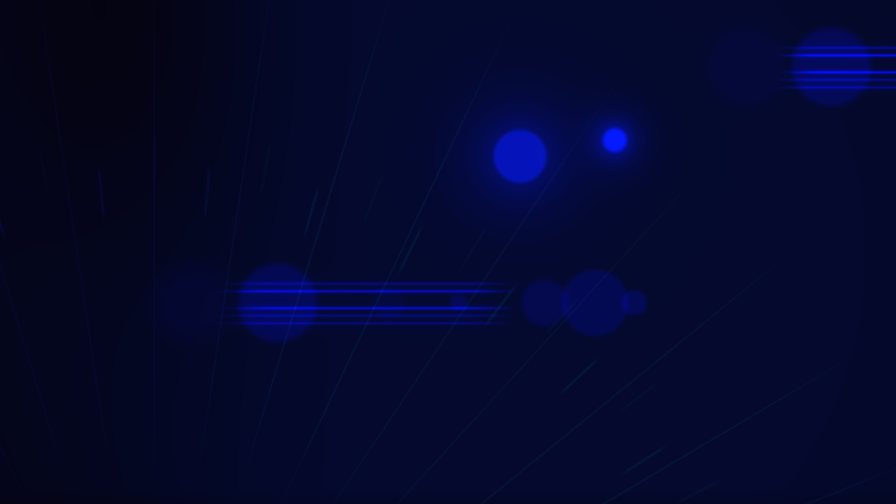
This background is drawn by a WebGL 1 fragment shader. Its source:

```glsl
precision highp float;
// Dark navy backdrop with glowing blue orbs, horizontal light streaks and faint radiating rays.

uniform vec2 u_resolution;

float hash(float n) {
    return fract(sin(n * 12.9898) * 43758.5453);
}

float disc(vec2 p, float radius, float blur) {
    return 1.0 - smoothstep(radius - blur, radius + blur, length(p));
}

// Solid core with a halo that decays from its rim
vec3 orb(vec3 col, vec2 p, float radius, vec3 core, float halo, float decay) {
    float rim = max(length(p) - radius, 0.0);
    col += vec3(0.0, 0.06, 1.0) * halo * exp(-decay * rim);
    return mix(col, core, disc(p, radius, 0.006));
}

// Horizontal lines with soft bokeh discs, centred on the largest disc
float streakGroup(vec2 p, float gain) {
    float bokeh = 0.16 * disc(p, 0.078, 0.010)
                + 0.05 * disc(p + vec2(0.17, 0.0), 0.075, 0.030)
                + 0.05 * disc(p - vec2(0.22, 0.0), 0.030, 0.012)
                + 0.14 * disc(p - vec2(0.359, 0.0), 0.016, 0.008)
                + 0.12 * disc(p - vec2(0.53, 0.0), 0.046, 0.010)
                + 0.14 * disc(p - vec2(0.63, 0.0), 0.066, 0.008)
                + 0.15 * disc(p - vec2(0.708, 0.0), 0.025, 0.006);
    float lines = 0.0;
    for (int i = 0; i < 5; i++) {
        float n = float(i);
        float height = 0.038 - 0.015 * n - 0.0185 * step(1.5, n);
        float d = abs(p.y - height);
        float strength = mix(0.25, 0.5, step(abs(n - 1.5), 1.0));
        float start = -0.14 + 0.03 * hash(n + 3.0);
        float span = smoothstep(start, start + 0.10, p.x)
                   * (1.0 - smoothstep(0.37, 0.49, p.x));
        float profile = exp(-d * d / 0.0000075) + 0.16 * exp(-d / 0.007);
        lines += strength * span * profile;
    }
    return bokeh + gain * lines;
}

// Long rays and short dashes fanning out from a point below the canvas
float rays(vec2 p) {
    vec2 q = p - vec2(0.306, -0.528);
    float r = length(q);
    float angle = atan(q.x, q.y);

    float k = floor(angle / 0.148 + 0.5);
    float d = r * abs(sin(angle - k * 0.148));
    float extent = smoothstep(0.5, 0.85, r) * (1.0 - smoothstep(1.3, 1.72, r));
    float light = (0.45 + 0.3 * hash(k + 8.0)) * extent
                * (1.0 - smoothstep(0.0007, 0.0030, d));

    float j = floor(angle / 0.0915 + 0.5);
    float odd = mod(j, 2.0);
    d = r * abs(sin(angle - j * 0.0915));
    float along = abs(r - mix(1.213, 1.150, odd));
    light += mix(0.35, 0.85, odd) * (1.0 - smoothstep(0.0015, 0.0040, d))
           * (1.0 - smoothstep(0.03, 0.06, along));
    return light;
}

void main() {
    vec2 p = gl_FragCoord.xy / u_resolution.y;

    // Navy base, darker toward the upper left, the right and the bottom edge
    float blue = mix(0.130, 0.178, smoothstep(0.1, 0.75, p.x));
    vec2 shade = (p - vec2(0.27, 0.92)) / vec2(0.25, 0.40);
    blue -= 0.058 * exp(-dot(shade, shade));
    blue -= 0.030 * smoothstep(0.65, 1.2, length(p - vec2(0.95, 0.5)));
    blue -= 0.025 * (1.0 - smoothstep(0.0, 0.03, p.y));
    vec3 col = vec3(0.015, 0.20 * blue, blue);

    // Rays turn from blue on the left to teal on the right
    vec3 rayColor = mix(vec3(0.01, 0.01, 0.09), vec3(0.0, 0.055, 0.06),
                        smoothstep(0.25, 0.7, p.x));
    col += rayColor * rays(p);

    // Two copies of the streak group
    float glow = streakGroup(p - vec2(0.551, 0.399), 1.0)
               + streakGroup(p - vec2(1.650, 0.867), 1.3);
    col += vec3(0.0, 0.02, 1.0) * glow;

    // Large and small orbs
    col = orb(col, p - vec2(1.032, 0.690), 0.052, vec3(0.02, 0.08, 0.73), 0.24, 18.0);
    col = orb(col, p - vec2(1.220, 0.722), 0.023, vec3(0.02, 0.10, 1.0), 0.36, 42.0);

    gl_FragColor = vec4(col, 1.0);
}
```
